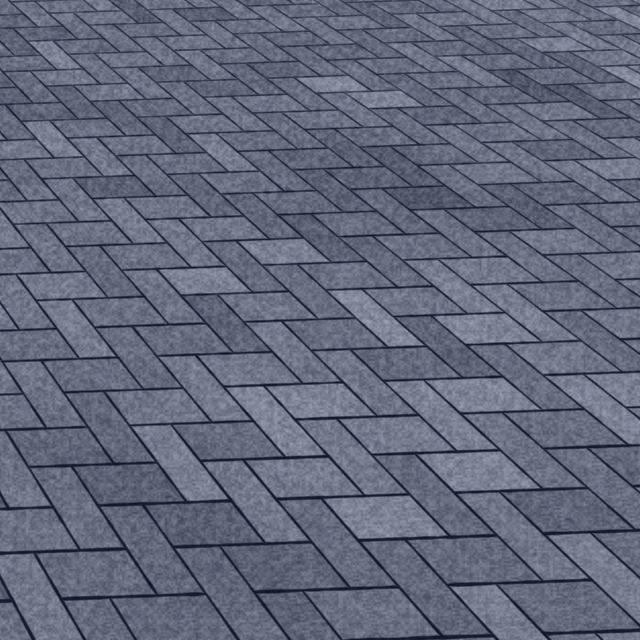
This texture is drawn by a Shadertoy shader. Its source:

```glsl
// Blue-grey stone pavers laid in a herringbone, receding in perspective.

// Perspective: canvas = (ORIGIN + u * ACROSS + v * ALONG) / (1 + v * RECEDE), y down
const vec2 ORIGIN = vec2(0.3425, 0.8522);
const vec2 ACROSS = vec2(0.0724, -0.0026);
const vec2 ALONG = vec2(0.0387, 0.0359);
const float RECEDE = -0.04;

const float JOINT_HALF = 0.034;    // half joint width, in paver widths
const float JOINT_WEAR = 0.5;      // unevenness of the joint width
const float BLUR = 0.0026;         // edge softness, in canvas units
const float JOINT_TONE = 0.07;
const float STONE_TONE = 0.405;
const float PAVER_VARIATION = 0.16;
const float PATCH_VARIATION = 0.06;
const float GRAIN = 0.17;
const float GRAIN_SCALE = 165.0;   // coarse speckles across the canvas
const vec3 BLUE_TINT = vec3(0.0, 0.04, 0.107);

float hash(vec2 p) {
    return fract(sin(dot(p, vec2(127.1, 311.7))) * 43758.5453);
}

float noise(vec2 p) {
    vec2 i = floor(p), f = fract(p);
    f = f * f * (3.0 - 2.0 * f);
    return mix(mix(hash(i), hash(i + vec2(1, 0)), f.x),
               mix(hash(i + vec2(0, 1)), hash(i + vec2(1, 1)), f.x), f.y);
}

// Invert the perspective: canvas point to paver coordinates
vec2 toGround(vec2 p) {
    vec2 along = ALONG - RECEDE * p;
    vec2 q = p - ORIGIN;
    float det = ACROSS.x * along.y - ACROSS.y * along.x;
    return vec2(q.x * along.y - q.y * along.x,
                ACROSS.x * q.y - ACROSS.y * q.x) / det;
}

// Corner (xy) and size (zw) of the two-by-one paver covering a point
vec4 herringbone(vec2 p) {
    vec2 cell = floor(p);
    float step4 = mod(cell.x - cell.y, 4.0);
    if (step4 < 0.5) return vec4(cell, 2, 1);
    if (step4 < 1.5) return vec4(cell - vec2(1, 0), 2, 1);
    if (step4 < 2.5) return vec4(cell - vec2(0, 1), 1, 2);
    return vec4(cell, 1, 2);
}

// Share of a filter footprint covered by joints, per axis
vec2 jointCoverage(vec2 dist, float halfWidth, vec2 footprint) {
    vec2 hi = min(dist + 0.5 * footprint, vec2(halfWidth));
    vec2 lo = max(dist - 0.5 * footprint, vec2(-halfWidth));
    return clamp((hi - lo) / footprint, 0.0, 1.0);
}

void mainImage(out vec4 fragColor, in vec2 fragCoord) {
    vec2 canvas = fragCoord / iResolution.xy;
    canvas.y = 1.0 - canvas.y;
    vec2 ground = toGround(canvas);

    // Filter footprint on the ground
    vec2 dx = dFdx(ground), dy = dFdy(ground);
    vec2 footprint = sqrt(dx * dx + dy * dy) * max(1.0, BLUR * iResolution.y);

    // Joints, slightly uneven
    vec4 paver = herringbone(ground);
    vec2 local = ground - paver.xy;
    vec2 edge = min(local, paver.zw - local);
    float wear = 1.0 + JOINT_WEAR * (noise(ground * 4.0) - 0.5);
    vec2 coverage = jointCoverage(edge, JOINT_HALF * wear, footprint);
    float joint = max(coverage.x, coverage.y);

    // Stone tone: per paver, broad patches, then speckled grain
    float paverTone = 0.5 * (hash(paver.xy) + hash(paver.xy + 37.3)) - 0.5;
    float patchTone = noise(ground * 0.3 + 9.0) - 0.5;
    vec2 speck = canvas * GRAIN_SCALE;
    float grain = 0.5 * noise(speck) + 0.7 * noise(speck * 1.9 + 5.7)
                + 0.3 * noise(ground * 7.0) - 0.75;
    float stone = STONE_TONE + PAVER_VARIATION * paverTone
                + PATCH_VARIATION * patchTone + GRAIN * grain;

    float tone = mix(stone, JOINT_TONE + 0.2 * GRAIN * grain, joint);
    fragColor = vec4(clamp(tone + BLUE_TINT, 0.0, 1.0), 1.0);
}
```
